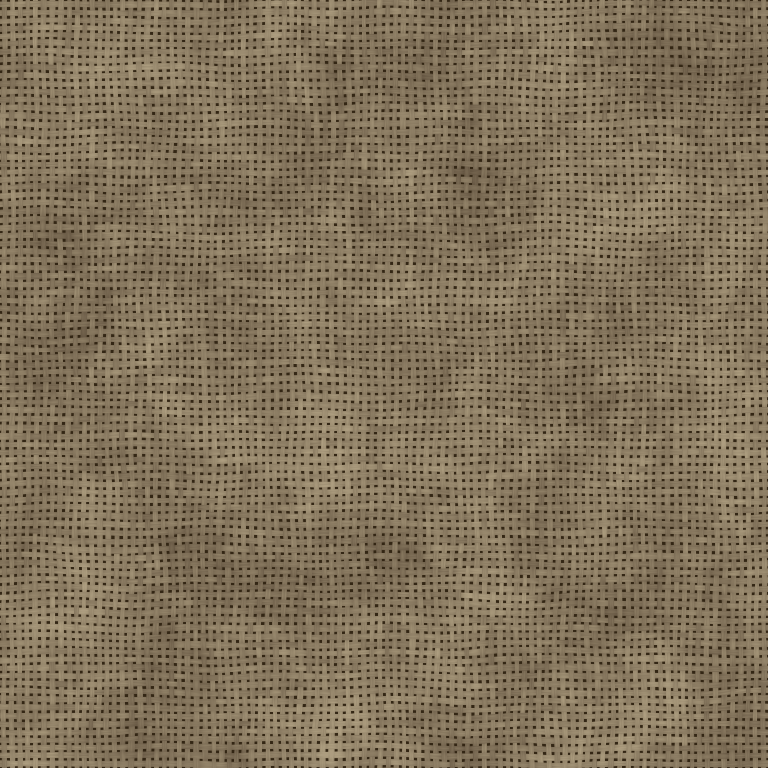
A WebGL 2 fragment shader for this texture:

```glsl
#version 300 es
precision highp float;

uniform vec2 u_resolution;
out vec4 outColor;

const float THREADS = 96.0;                  // threads across and down
const vec2 HALF_WIDTH = vec2(0.32, 0.35);    // warp, weft, in cells
const float WIDTH_VARIATION = 0.11;
const float WOBBLE = 0.55;                   // thread drift, in cells
const float STAIN = 0.55;
const float STREAK = 0.55;
const float FIBRE = 0.32;
const float RELIEF = 0.13;
const float EDGE_SHADE = 0.16;
const vec3 DARK_YARN = vec3(0.45, 0.39, 0.305);
const vec3 LIGHT_YARN = vec3(0.625, 0.565, 0.455);
const vec3 HOLE = vec3(0.20, 0.15, 0.08);
const float PI = 3.14159;

// Unit gradient at a lattice point
vec2 gradient(vec2 cell, float seed) {
    uvec3 k = uvec3(cell, seed);
    uint h = k.x * 1597334677u ^ k.y * 3812015801u ^ k.z * 2798796415u;
    h = (h ^ (h >> 16)) * 2246822519u;
    h = (h ^ (h >> 13)) * 3266489917u;
    h ^= h >> 16;
    float angle = 2.0 * PI * float(h & 65535u) / 65536.0;
    return vec2(cos(angle), sin(angle));
}

// Gradient noise that wraps after the given number of lattice cells
float noise(vec2 p, vec2 period, float seed) {
    vec2 i = floor(p);
    vec2 f = p - i;
    vec2 w = f * f * f * (f * (f * 6.0 - 15.0) + 10.0);
    vec4 corner;
    for (int n = 0; n < 4; n++) {
        vec2 o = vec2(n & 1, n >> 1);
        corner[n] = dot(gradient(mod(i + o, period), seed), f - o);
    }
    return mix(mix(corner.x, corner.y, w.x), mix(corner.z, corner.w, w.x), w.y);
}

float tiledNoise(vec2 uv, vec2 frequency, float seed) {
    return noise(uv * frequency, frequency, seed);
}

// Broad, cloudy discolouration
float stains(vec2 uv) {
    float sum = 0.0;
    float weight = 1.0;
    float frequency = 6.0;
    for (int n = 0; n < 4; n++) {
        sum += weight * tiledNoise(uv, vec2(frequency), 10.0 + float(n));
        weight *= 0.65;
        frequency *= 2.0;
    }
    return sum;
}

// Tone of one yarn; x runs along it and y across it, in cells
float yarnTone(vec2 q, float seed) {
    vec2 alongThread = vec2(q.x / 4.0, floor(q.y) + 0.5);
    float streak = noise(alongThread, vec2(THREADS / 4.0, THREADS), seed);
    float fibre = noise(q * vec2(0.5, 5.0), THREADS * vec2(0.5, 5.0), seed + 1.0);
    return STREAK * streak + FIBRE * fibre;
}

// Half width of one yarn, swelling slowly along its length
float yarnHalfWidth(vec2 q, float base, float seed) {
    vec2 alongThread = vec2(q.x / 3.0, floor(q.y) + 0.5);
    return base + WIDTH_VARIATION * noise(alongThread, vec2(THREADS / 3.0, THREADS), seed);
}

void main() {
    vec2 uv = gl_FragCoord.xy / u_resolution;
    vec2 pixel = THREADS / u_resolution;

    // Hand-woven drift of the grid
    vec2 drift = vec2(tiledNoise(uv, vec2(16.0, 9.0), 1.0),
                      tiledNoise(uv, vec2(9.0, 16.0), 2.0));
    vec2 q = uv * THREADS + WOBBLE * drift;
    vec2 cell = floor(q);
    vec2 local = q - cell - 0.5;

    // Coverage of the vertical warp (x) and horizontal weft (y)
    vec2 halfWidth = vec2(yarnHalfWidth(q.yx, HALF_WIDTH.x, 3.0),
                          yarnHalfWidth(q, HALF_WIDTH.y, 4.0));
    vec2 edge = abs(local) - halfWidth;
    vec2 cover = 1.0 - smoothstep(-0.5 * pixel, 0.5 * pixel, edge);

    // Plain weave: the upper yarn alternates like a checkerboard
    float warpOver = 1.0 - mod(cell.x + cell.y, 2.0);
    float side = 2.0 * warpOver - 1.0;
    vec2 height = vec2(side, -side) * cos(PI * local.yx);
    vec2 rim = smoothstep(0.5, 1.0, abs(local) / halfWidth);

    // Yarn tones with relief and rounded rims
    vec2 tone = vec2(yarnTone(q.yx, 5.0), yarnTone(q, 7.0));
    tone += 0.53 + STAIN * stains(uv) + RELIEF * height - EDGE_SHADE * rim;
    vec3 warpColor = mix(DARK_YARN, LIGHT_YARN, clamp(tone.x, -0.3, 1.3));
    vec3 weftColor = mix(DARK_YARN, LIGHT_YARN, clamp(tone.y, -0.3, 1.3));

    // Lower yarn first, then the upper one, over the open holes
    vec3 lower = mix(weftColor, warpColor, 1.0 - warpOver);
    vec3 upper = mix(weftColor, warpColor, warpOver);
    float lowerCover = mix(cover.x, cover.y, warpOver);
    float upperCover = mix(cover.y, cover.x, warpOver);
    vec3 color = mix(HOLE, lower, lowerCover);
    color = mix(color, upper, upperCover);
    outColor = vec4(color, 1.0);
}
```
